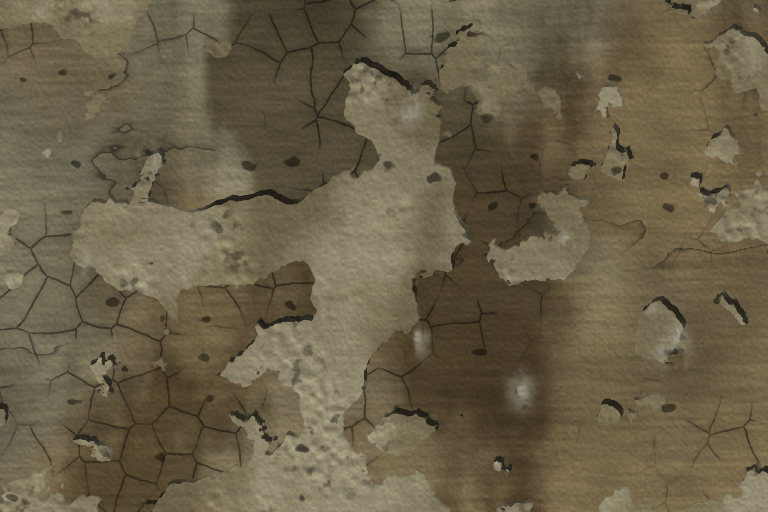
A Shadertoy shader for this texture:

```glsl
float hash(vec2 p) {
    vec3 q = fract(vec3(p.xyx) * 0.1031);
    q += dot(q, q.yzx + 33.33);
    return fract((q.x + q.y) * q.z);
}

vec2 hash2(vec2 p) {
    return vec2(hash(p), hash(p + 57.3));
}

float noise(vec2 p) {
    vec2 cell = floor(p), f = fract(p);
    f = f * f * (3.0 - 2.0 * f);
    float low = mix(hash(cell), hash(cell + vec2(1, 0)), f.x);
    float high = mix(hash(cell + vec2(0, 1)), hash(cell + vec2(1, 1)), f.x);
    return mix(low, high, f.y);
}

float fbm(vec2 p) {
    float sum = 0.0, amp = 0.5;
    for (int i = 0; i < 6; i++) {
        sum += amp * noise(p);
        p = mat2(1.6, 1.2, -1.2, 1.6) * p + 11.7;
        amp *= 0.5;
    }
    return sum;
}

// Soft elliptical bump
float bump(vec2 p, vec2 center, vec2 radius) {
    vec2 k = (p - center) / radius;
    return exp(-dot(k, k));
}

// Light-minus-shade of a rough surface lit from above
float relief(vec2 p, float freq) {
    return noise(p * freq) - noise(p * freq + vec2(0.25, 0.6));
}

// Distance to the nearest border between scattered cells
float cellBorder(vec2 p) {
    vec2 cell = floor(p), near1 = vec2(9.0), near2 = vec2(9.0);
    for (int j = -1; j <= 1; j++)
    for (int i = -1; i <= 1; i++) {
        vec2 c = cell + vec2(i, j);
        vec2 r = c + 0.1 + 0.8 * hash2(c) - p;
        if (dot(r, r) < dot(near1, near1)) { near2 = near1; near1 = r; }
        else if (dot(r, r) < dot(near2, near2)) near2 = r;
    }
    return dot(0.5 * (near1 + near2), normalize(near2 - near1));
}

// Positive where the top coat has fallen off
float peelField(vec2 p) {
    vec2 q = p + 0.035 * (vec2(noise(p * 13.0), noise(p * 13.0 + 40.0)) - 0.5);
    float large = fbm(q * 4.0 + 2.0) - 0.66;
    large += 0.23 * bump(p, vec2(0.48, 0.57), vec2(0.38, 0.12));
    large += 0.20 * bump(p, vec2(0.75, 0.38), vec2(0.20, 0.12));
    large += 0.17 * bump(p, vec2(0.75, 0.0), vec2(0.90, 0.08));
    large += 0.19 * bump(p, vec2(1.48, 0.28), vec2(0.20, 0.13));
    float chips = fbm(q * 10.0 + 31.0) - 0.71;
    chips += 0.12 * bump(p, vec2(1.15, 0.68), vec2(0.40, 0.25));
    return max(large, 0.5 * chips);
}

float peelMask(vec2 p) {
    return smoothstep(-0.004, 0.004, peelField(p));
}

// Salt deposits: x = white bloom, y = damp area around it
vec2 saltBloom(vec2 p) {
    vec2 bloom = vec2(0.0);
    float ragged = smoothstep(0.38, 0.66, fbm(p * vec2(28.0, 20.0)));
    for (int i = 0; i < 9; i++) {
        vec2 h = hash2(vec2(i, 4.0));
        vec2 center = vec2(1.5 * h.x, 0.2 + 0.65 * h.y);
        float size = 0.014 + 0.016 * hash(vec2(i, 9.0));
        bloom.x = max(bloom.x, ragged * bump(p, center, size * vec2(1.0, 1.5)));
        bloom.y = max(bloom.y, bump(p, center - vec2(0.0, 0.03), vec2(0.07, 0.11)));
    }
    return bloom;
}

// Sparse small holes
float pits(vec2 p, float freq) {
    vec2 cell = floor(p * freq);
    vec2 r = fract(p * freq) - 0.3 - 0.4 * hash2(cell);
    float radius = 0.04 + 0.09 * hash(cell + 5.0);
    float dist = length(r * vec2(0.8, 1.2)) + 0.12 * (noise(p * 90.0) - 0.5);
    return step(0.75, hash(cell + 8.0)) * (1.0 - smoothstep(radius - 0.03, radius + 0.03, dist));
}

void mainImage(out vec4 fragColor, in vec2 fragCoord) {
    vec2 p = fragCoord / iResolution.y;
    vec2 salt = saltBloom(p);

    // Brushed top coat, greyer to ochre
    float warmth = smoothstep(0.38, 0.64, fbm(p * 2.3 + 7.0) + 0.10 * (p.x - 0.75));
    vec3 coat = mix(vec3(0.465, 0.443, 0.352), vec3(0.455, 0.396, 0.284), warmth);
    coat *= 1.0 + 0.55 * (fbm(p * 5.0 + 15.0) - 0.5);
    float wobble = 0.012 * noise(p * 5.0);
    float streak = noise(vec2(p.x * 9.0, (p.y + wobble) * 120.0)) - 0.5;
    streak += 0.7 * (noise(vec2(p.x * 22.0, (p.y + wobble) * 210.0)) - 0.5);
    coat *= 1.0 + 0.13 * streak;

    // Hairline cracks in the top coat
    vec2 bent = p + 0.03 * (vec2(fbm(p * 9.0), fbm(p * 9.0 + 20.0)) - 0.5);
    float border = cellBorder(bent * vec2(13.0, 11.0));
    float crackZone = fbm(p * 2.6 + 3.0) + 0.16 * bump(p, vec2(0.2, 0.85), vec2(0.5, 0.4));
    crackZone = smoothstep(0.47, 0.62, crackZone) * smoothstep(0.25, 0.55, noise(p * 16.0));
    float crack = 0.36 * (1.0 - smoothstep(0.008, 0.035, border)) + 0.10 * exp(-border * 12.0);
    coat *= 1.0 - crack * crackZone;

    // Lifted flakes: one-sided dark contour
    float ridge = fbm(p * vec2(2.2, 4.5) + 61.0) - 0.5;
    float lip = smoothstep(0.0, 0.004, ridge) * exp(-max(ridge, 0.0) / 0.010);
    coat *= 1.0 - 0.65 * lip * smoothstep(0.56, 0.70, noise(p * 3.5 + 90.0));

    // Exposed undercoat with gritty areas
    vec3 under = mix(vec3(0.475, 0.437, 0.332), vec3(0.570, 0.540, 0.437),
                     smoothstep(0.36, 0.60, fbm(p * 6.0 + 44.0)));
    float grit = smoothstep(0.46, 0.62, fbm(p * 7.0 + 71.0));
    under *= 1.0 + (0.08 + 0.28 * grit) * relief(p, 75.0) + 0.06 * streak;
    under *= 1.0 - 0.35 * grit * smoothstep(0.58, 0.72, fbm(p * 38.0));

    // Fallen patches with the shadow of the broken rim
    float peeled = peelMask(p);
    float rim = smoothstep(0.38, 0.65, noise(p * 6.0 + 13.0));
    float depth = mix(0.003, 0.011, rim);
    float shadow = peeled * (1.0 - peelMask(p + depth * vec2(0.55, 1.0)));
    vec3 color = mix(coat, under, peeled);
    color *= 1.0 - mix(0.12, 0.68, rim) * shadow;

    // Damp stains and downward runs
    float stain = smoothstep(0.50, 0.68, fbm(p * vec2(3.2, 2.2) + 27.0)
                + 0.10 * bump(p, vec2(0.45, 0.77), vec2(0.45, 0.15)));
    float runs = smoothstep(0.50, 0.72, fbm(p * vec2(9.0, 1.5) + 52.0));
    float damp = clamp(stain + 0.45 * runs + 0.5 * salt.y, 0.0, 1.0) * mix(1.0, 0.35, peeled);
    color *= mix(vec3(1.0), vec3(0.64, 0.61, 0.56), damp);

    // Pits, salt and fine grain
    color *= 1.0 - 0.45 * pits(p + 0.02 * noise(p * 6.0), 11.0);
    color = mix(color, vec3(0.66, 0.66, 0.61), 0.75 * salt.x);
    color *= 1.0 + 0.13 * relief(p, 170.0) + 0.07 * (noise(p * 260.0) - 0.5);
    fragColor = vec4(color, 1.0);
}
```
